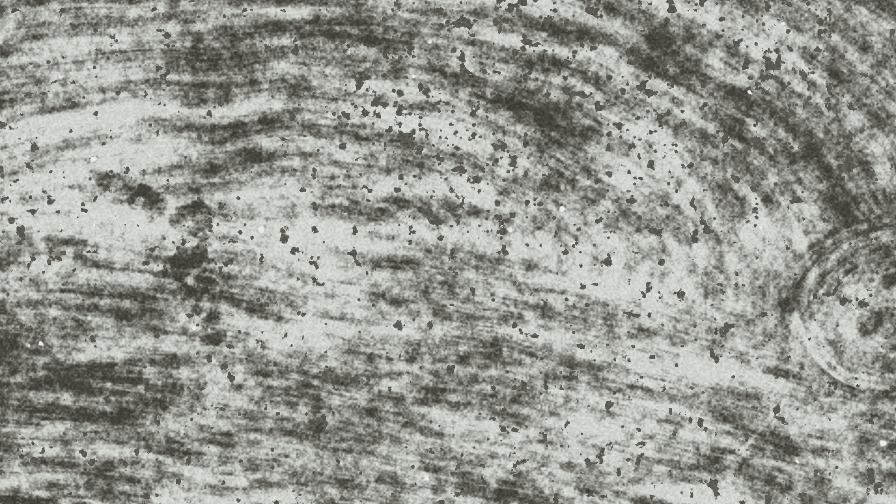
A Shadertoy shader for this texture:

```glsl
// Weathered concrete: trowel arcs, sloping streaks, a swirl, dark mould and pits.
const vec3 LIGHT = vec3(0.82, 0.83, 0.81);
const vec3 DARK = vec3(0.27, 0.265, 0.235);
const vec2 DIRT_RANGE = vec2(0.25, 0.97);      // bare cement .. full dirt
const float DIRT_LEVEL = 0.53;
const vec2 ARC_CENTRE = vec2(0.60, 0.40);
const vec2 SWIRL_CENTRE = vec2(1.80, 0.38);
const float SWIRL_RADIUS = 0.20;
const float BAND_SPACING = 0.069;
const float BAND_DEPTH = 0.12;
const float BROAD_GAIN = 0.66;
const float LINE_GAIN = 0.50;
const float FINE_GAIN = 0.20;
const float PATCH_GAIN = 0.50;
const float MOTTLE_GAIN = 0.55;
const float GRIT_GAIN = 0.46;
const float GRAIN = 0.10;

float hash(vec2 p) {
    vec3 q = fract(p.xyx * 0.1031);
    q += dot(q, q.yzx + 33.33);
    return fract((q.x + q.y) * q.z);
}

float noise(vec2 p) {
    vec2 i = floor(p), f = fract(p);
    f = f * f * (3.0 - 2.0 * f);
    return mix(mix(hash(i), hash(i + vec2(1, 0)), f.x),
               mix(hash(i + vec2(0, 1)), hash(i + vec2(1, 1)), f.x), f.y);
}

float fbm(vec2 p) {
    float sum = 0.0, amp = 0.533;
    for (int i = 0; i < 4; i++) {
        sum += amp * noise(p);
        p = p * 2.03 + 17.7;
        amp *= 0.5;
    }
    return sum;
}

// Drag marks, stretched along x of the flow coordinate; centred on zero
float streaks(vec2 flow) {
    float broad = fbm(flow * vec2(5.0, 25.0) + 40.0) - 0.5;
    float lines = fbm(flow * vec2(9.0, 70.0) + 70.0) - 0.5;
    float fine = noise(flow * vec2(22.0, 180.0) + 90.0) - 0.5;
    return BROAD_GAIN * broad + LINE_GAIN * lines + FINE_GAIN * fine;
}

// Soft elongated stain
float lens(vec2 p, vec2 centre, vec2 size) {
    return smoothstep(1.05, 0.55, length((p - centre) / size));
}

// Scattered rough spots, one at most per cell
float spots(vec2 p, float cells, float chance, float size) {
    vec2 g = p * cells, id = floor(g);
    vec2 centre = 0.35 + 0.3 * vec2(hash(id + 3.1), hash(id + 7.7));
    float radius = size * (0.35 + 0.65 * hash(id + 12.3));
    float soft = 0.03 + 0.45 * cells / iResolution.y;
    float d = length(fract(g) - centre) + 0.22 * (noise(g * 5.0) - 0.5);
    return step(hash(id + 21.9), chance) * smoothstep(radius + soft, radius - soft, d);
}

// Mould blobs that trail down a bent path
float mould(vec2 p) {
    float cover = 0.0;
    float rough = 0.05 * (fbm(p * 50.0) - 0.5);
    for (int i = 0; i < 26; i++) {
        float t = float(i) / 25.0, k = float(i);
        vec2 c = vec2(0.21 + 0.17 * smoothstep(0.0, 0.35, t) + 0.06 * smoothstep(0.75, 1.0, t),
                      0.62 - 0.29 * pow(t, 1.3));
        c += 0.05 * (vec2(hash(vec2(k, 1.0)), hash(vec2(k, 2.0))) - 0.5);
        float radius = mix(0.010, 0.032, hash(vec2(k, 5.0)));
        cover = max(cover, smoothstep(radius + 0.006, radius - 0.010, length(p - c) + rough));
    }
    return cover;
}

void mainImage(out vec4 fragColor, in vec2 fragCoord) {
    vec2 uv = fragCoord / iResolution.y;
    vec2 p = uv + 0.020 * (vec2(noise(uv * 7.0), noise(uv * 7.0 + 50.0)) - 0.5);

    // Wide arcs, flatter on the left
    vec2 a = p - ARC_CENTRE;
    a.x /= a.x < 0.0 ? 3.0 : 1.77;
    float arcR = length(a);
    float arcs = streaks(vec2(atan(a.y, a.x) * 0.7, arcR));
    float phase = arcR / BAND_SPACING + 0.6 * noise(p * 4.0);
    float bandFade = smoothstep(1.6, 0.9, p.x) * smoothstep(0.25, 0.31, arcR);
    arcs += BAND_DEPTH * bandFade * sin(6.2832 * phase);
    arcs -= 0.12 * smoothstep(0.29, 0.24, arcR);

    // Sloping streaks below the arcs
    float slope = streaks(vec2(p.x, p.y + 0.08 * p.x + 0.06 * p.x * p.x) + 3.0);
    float edge = 0.63 - 0.06 * p.x - 0.07 * p.x * p.x;
    float dirt = mix(slope, arcs, smoothstep(-0.02, 0.02, p.y - edge));

    // Tight swirl that leaves the canvas at the right
    vec2 s = (p - SWIRL_CENTRE) * vec2(0.76, 1.0);
    float swirlR = length(s);
    float swirl = streaks(vec2(atan(s.y, -s.x) * 0.25, swirlR) + 8.0) + 0.09;
    dirt = mix(dirt, swirl, smoothstep(SWIRL_RADIUS + 0.015, SWIRL_RADIUS - 0.015, swirlR));

    // Uneven coverage, crumbly mottle and grit
    float patches = fbm(uv * 4.5 + 11.0) - 0.5;
    float mottle = fbm(uv * 38.0 + 23.0) - 0.5;
    float grit = 0.5 * noise(uv * 130.0) + 0.5 * noise(uv * 270.0) - 0.5;
    dirt += DIRT_LEVEL + PATCH_GAIN * patches + MOTTLE_GAIN * mottle + GRIT_GAIN * grit;

    // Bare strip under the arcs and local stains
    float bare = (p.y - edge + 0.03) / 0.045;
    dirt -= 0.13 * exp(-bare * bare);
    dirt += 0.27 * lens(p, vec2(0.81, 0.58), vec2(0.20, 0.034));
    dirt += 0.24 * lens(p, vec2(0.39, 0.625), vec2(0.21, 0.017));
    dirt += 0.10 * lens(p, vec2(1.44, 0.40), vec2(0.10, 0.14));
    dirt += 0.34 * mould(uv);

    // Pale scraped rims
    float rims = smoothstep(0.006, 0.002, abs(swirlR - 0.165))
               + smoothstep(0.005, 0.001, abs(arcR - 0.575)) * smoothstep(1.2, 1.45, p.x);
    dirt -= 0.18 * rims * smoothstep(0.25, 0.55, noise(p * 12.0));

    // Pits and flecks crowd the upper middle; a few white chips lie anywhere
    float crowd = lens(uv, vec2(1.15, 0.83), vec2(0.60, 0.36));
    float flecks = smoothstep(0.70, 0.76, fbm(uv * 48.0 + 61.0) + 0.06 * crowd);
    float pits = max(spots(uv, 75.0, 0.05 + 0.12 * crowd, 0.30),
                     spots(uv + 5.0, 36.0, 0.01 + 0.15 * crowd, 0.28));
    float chips = spots(uv + 9.0, 30.0, 0.02, 0.15);

    float cover = smoothstep(DIRT_RANGE.x, DIRT_RANGE.y, dirt);
    cover = max(cover, 0.85 * max(pits, flecks));
    vec3 colour = mix(LIGHT, DARK, cover);
    colour += GRAIN * (noise(uv * 280.0 + 31.0) - 0.5);
    colour = mix(colour, vec3(0.92), chips);
    fragColor = vec4(clamp(colour, 0.0, 1.0), 1.0);
}
```
